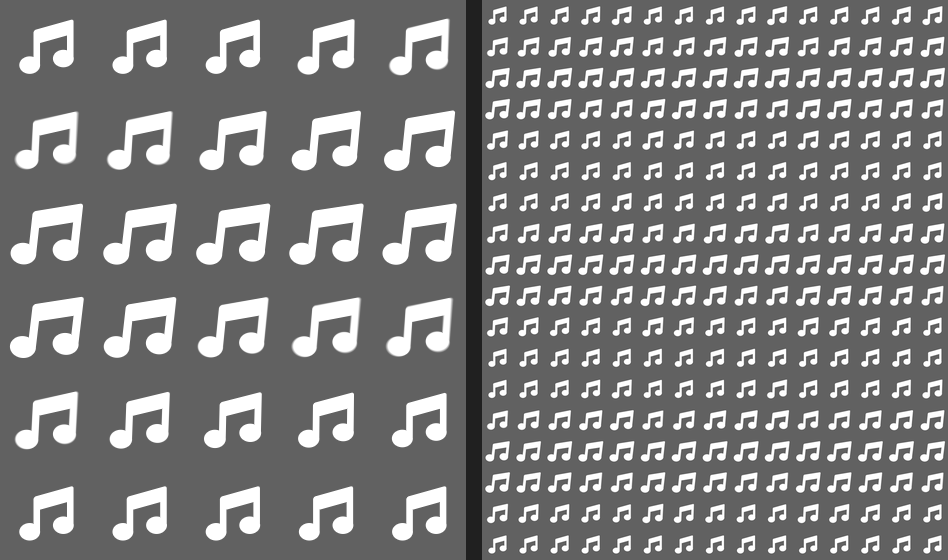
Left, the tile; right, the same tile 3 across and 3 down.
A Shadertoy shader for this pattern:

```glsl
const vec2 GRID = vec2(5.0, 6.0);      // repeats across and down
const float CELL_UNITS = 128.0;        // drawing units per cell
const vec3 BACKGROUND = vec3(0.38);
const vec3 INK = vec3(1.0);

// Note shape, in drawing units from the cell centre
const float BEAM_SLOPE = 0.28;
const float CORNER = 3.6;
const vec2 HEAD_RADII = vec2(14.3, 12.0);
const vec2 LEFT_HEAD = vec2(-23.2, -25.3);
const vec2 RIGHT_HEAD = vec2(23.0, -16.3);

// Swing cycle, in cells counted from the top left
const float RISE_START = 2.0;
const float RISE_END = 13.0;
const float FALL_START = 14.0;
const float FALL_END = 25.0;
const float MAX_GROWTH = 0.255;
const float MAX_TILT = 0.122;

// Motion blur
const float RISE_BLUR = 5.0;
const float FALL_BLUR = 18.7;
const float BLUR_LENGTH = 1.9;
const float BLUR_SPREAD = 0.14;
const int BLUR_SAMPLES = 9;

float ellipseDistance(vec2 p, vec2 radii) {
    float k = length(p / radii);
    float gradient = length(p / (radii * radii));
    return k * (k - 1.0) / max(gradient, 1e-4);
}

float roundBox(vec2 p, vec2 low, vec2 high, float radius) {
    vec2 q = abs(p - 0.5 * (low + high)) - 0.5 * (high - low) + radius;
    return length(max(q, 0.0)) + min(max(q.x, q.y), 0.0) - radius;
}

float noteDistance(vec2 p) {
    // Beam and stems share a shear that slants the beam
    vec2 s = vec2(p.x, p.y - BEAM_SLOPE * p.x);
    float beam = roundBox(s, vec2(-18.0, 7.5), vec2(37.0, 27.5), CORNER);
    float leftStem = roundBox(s, vec2(-18.0, -22.8), vec2(-9.0, 20.0), 0.0);
    float rightStem = roundBox(s, vec2(28.0, -26.7), vec2(37.0, 20.0), 0.0);
    float frame = min(beam, min(leftStem, rightStem));

    float heads = min(ellipseDistance(p - LEFT_HEAD, HEAD_RADII),
                      ellipseDistance(p - RIGHT_HEAD, HEAD_RADII));
    return min(frame, heads);
}

// Swing amount: quick ease out on the way up, smooth on the way back
float swingAmount(float index) {
    float rise = clamp((index - RISE_START) / (RISE_END - RISE_START), 0.0, 1.0);
    return sin(rise * 1.5708) * (1.0 - smoothstep(FALL_START, FALL_END, index));
}

float blurSpread(float index) {
    vec2 t = (index - vec2(RISE_BLUR, FALL_BLUR)) / BLUR_LENGTH;
    vec2 bump = exp(-t * t);
    return BLUR_SPREAD * (bump.x + bump.y);
}

// Coverage of a note grown and tilted clockwise by the swing
float noteCoverage(vec2 p, float swing, float pixel) {
    float angle = MAX_TILT * swing;
    float scale = 1.0 + MAX_GROWTH * swing;
    float c = cos(angle), s = sin(angle);
    vec2 q = vec2(c * p.x - s * p.y, s * p.x + c * p.y) / scale;
    return clamp(0.5 - noteDistance(q) * scale / pixel, 0.0, 1.0);
}

void mainImage(out vec4 fragColor, in vec2 fragCoord) {
    vec2 grid = fragCoord / iResolution.xy * GRID;
    vec2 cell = mod(floor(grid), GRID);
    vec2 p = (fract(grid) - 0.5) * CELL_UNITS;
    float pixel = CELL_UNITS * GRID.y / iResolution.y;

    // Cells run in reading order
    float index = (GRID.y - 1.0 - cell.y) * GRID.x + cell.x;
    float swing = swingAmount(index);
    float spread = blurSpread(index);

    // Average poses along the motion
    float coverage = 0.0;
    for (int i = 0; i < BLUR_SAMPLES; i++) {
        float offset = 2.0 * float(i) / float(BLUR_SAMPLES - 1) - 1.0;
        coverage += noteCoverage(p, swing + spread * offset, pixel);
    }
    coverage /= float(BLUR_SAMPLES);

    fragColor = vec4(mix(BACKGROUND, INK, coverage), 1.0);
}
```
